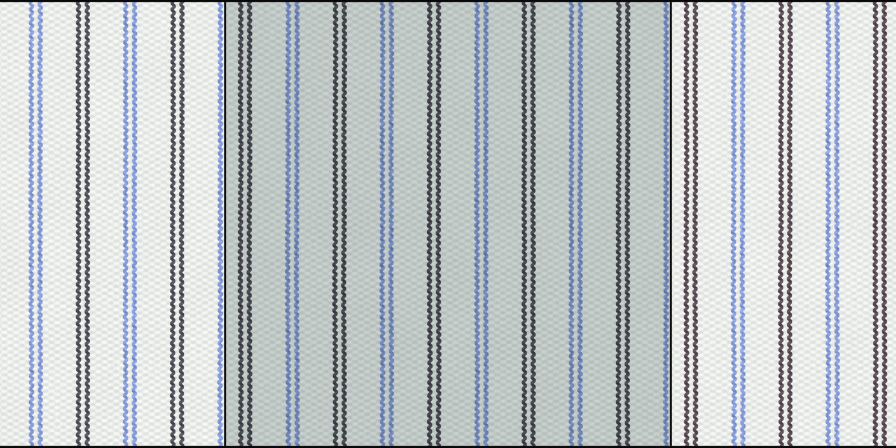
This texture is drawn by a WebGL 2 fragment shader. Its source:

```glsl
#version 300 es
precision highp float;
// Woven ticking cloth: paired dark and blue yarns alternate on a pale weave.
// Square swatches repeat across with thin black seams; the middle one is shaded.
// Yarns are zigzag distance bands, the weave is a staggered wave plus noise.
uniform vec2 u_resolution;
out vec4 fragColor;

const float TAU = 6.2831853;
const float TILE = 0.995;            // swatch side, in canvas heights
const float SEAM = 0.0022;           // half width of the seam
const float SPACING = 0.1055;        // distance between neighbouring stripes
const float FIRST_STRIPE = 0.0445;   // offset of the first dark stripe
const float STRAND_OFFSET = 0.0098;  // strand distance from stripe centre
const float STRAND_WIDTH = 0.0047;   // half width of one strand
const vec2 WEAVE = vec2(0.0132, 0.0146);

const vec3 CLOTH = vec3(0.945, 0.955, 0.945);
const vec3 BLUE_YARN = vec3(0.47, 0.56, 0.83);
const vec3 DARK_YARN = vec3(0.24, 0.23, 0.27);
const vec3 WARM_DARK_YARN = vec3(0.28, 0.21, 0.25);
const vec3 SHADE = vec3(0.815, 0.845, 0.84);
const vec3 SEAM_COLOR = vec3(0.03);

vec2 hashGradient(vec2 cell) {
    vec3 q = fract(cell.xyx * vec3(0.1031, 0.1030, 0.0973));
    q += dot(q, q.yzx + 33.33);
    float angle = TAU * fract((q.x + q.y) * q.z);
    return vec2(cos(angle), sin(angle));
}

float gradientNoise(vec2 p) {
    vec2 i = floor(p), f = fract(p);
    vec2 u = f * f * f * (f * (f * 6.0 - 15.0) + 10.0);
    vec2 e = vec2(1.0, 0.0);
    float low = mix(dot(hashGradient(i), f),
                    dot(hashGradient(i + e.xy), f - e.xy), u.x);
    float high = mix(dot(hashGradient(i + e.yx), f - e.yx),
                     dot(hashGradient(i + e.xx), f - e.xx), u.x);
    return mix(low, high, u.y);
}

// Staggered pits between the threads: 0 on a thread, 1 in a pit.
float weavePits(vec2 p, vec2 pitch) {
    vec2 wave = cos(TAU * 0.5 * p / pitch);
    return smoothstep(0.1, 0.9, 0.5 + 0.5 * wave.x * cos(TAU * p.y / pitch.y));
}

// Coverage of two zigzag strands, x measured from the stripe centre.
float strandPair(float x, float y, float offset, float halfWidth, float blur) {
    float side = sign(x);
    float phase = TAU * y / WEAVE.y + side * 0.6;
    float sway = 0.0020 * sin(phase);
    float width = halfWidth * (0.94 + 0.13 * cos(2.0 * phase));
    float d = abs(x - side * offset - sway) - width;
    return 1.0 - smoothstep(-blur, blur, d);
}

vec3 swatch(vec2 p, float tile, float blur) {
    // Loose weave: slow drift of the threads and fine fibre mottling.
    float drift = 0.0022 * gradientNoise(vec2(p.x * 3.0, p.y * 4.0) + 5.0);
    float fibre = gradientNoise(p * vec2(130.0, 110.0));
    float patches = gradientNoise(p * 9.0 + 17.0);
    float x = p.x + drift;

    float pits = weavePits(vec2(x, p.y), WEAVE);
    vec3 color = CLOTH * (1.015 - 0.09 * pits + 0.035 * fibre + 0.012 * patches);

    // Even stripes are dark, odd ones blue.
    float index = max(floor((x - FIRST_STRIPE) / SPACING + 0.5), 0.0);
    float fromStripe = x - FIRST_STRIPE - index * SPACING;
    vec3 dark = mix(DARK_YARN, WARM_DARK_YARN, step(0.5, tile));
    vec3 yarn = mix(dark, BLUE_YARN, mod(index, 2.0));
    yarn *= 1.0 + 0.3 * fibre;
    float bead = 0.5 + 0.5 * cos(TAU * p.y / WEAVE.y + sign(fromStripe));
    yarn = mix(yarn, CLOTH, 0.14 * bead);
    float cover = strandPair(fromStripe, p.y, STRAND_OFFSET, STRAND_WIDTH, blur);
    color = mix(color, yarn, 0.95 * cover);

    // The middle swatch lies in a cool grey shade.
    return color * mix(SHADE, vec3(1.0), min(abs(tile), 1.0));
}

vec3 scene(vec2 p, float blur) {
    float tile = floor(p.x / TILE + 0.5);
    vec2 local = vec2(p.x - tile * TILE, p.y);
    vec2 edge = 0.5 * TILE - abs(local);
    vec3 color = swatch(local + 0.5 * TILE, tile, blur);
    float inside = smoothstep(SEAM - blur, SEAM + blur, min(edge.x, edge.y));
    return mix(SEAM_COLOR, color, inside);
}

void main() {
    // Average a 2 by 2 grid of samples inside each pixel.
    float blur = 0.5 / u_resolution.y;
    vec3 sum = vec3(0.0);
    for (int i = 0; i < 4; i++) {
        vec2 jitter = vec2(i % 2, i / 2) * 0.5 - 0.25;
        vec2 p = (gl_FragCoord.xy + jitter - 0.5 * u_resolution) / u_resolution.y;
        sum += scene(p, blur);
    }
    fragColor = vec4(sum / 4.0, 1.0);
}
```
